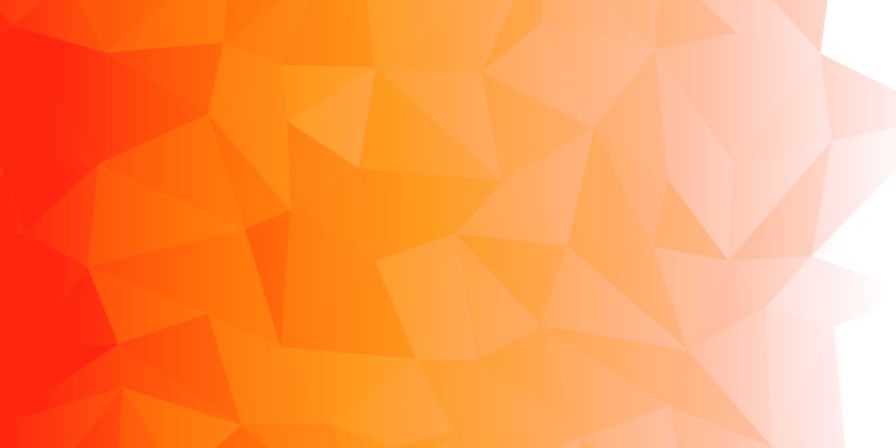
A Shadertoy shader for this background:

```glsl
// Low-poly backdrop running from red through amber and peach to white.
// A jittered lattice is split into triangles; each facet shows the same
// horizontal colour ramp, shifted by its own random and regional tone.

const float CELL = 0.2;

float hash(vec2 v) {
    return fract(sin(dot(v, vec2(127.1, 311.7))) * 4375.85);
}

// Lattice corner, moved off its regular place
vec2 corner(vec2 id) {
    vec2 jitter = vec2(hash(id), hash(id + 41.3)) - 0.5;
    return (id + 0.35 + 0.78 * jitter) * CELL;
}

float cross2(vec2 a, vec2 b) {
    return a.x * b.y - a.y * b.x;
}

float area(vec2 a, vec2 b, vec2 c) {
    return cross2(b - a, c - a);
}

// Signed distance to a line, positive on its left
float leftOf(vec2 p, vec2 a, vec2 b) {
    return cross2(b - a, p - a) / length(b - a);
}

vec3 blendStop(vec3 below, vec3 colour, float from, float to, float t) {
    return mix(below, colour, clamp((t - from) / (to - from), 0.0, 1.0));
}

// Colour ramp across the canvas, t = 0 left to 1 right
vec3 ramp(float t) {
    vec3 c = vec3(1.0, 0.15, 0.06);
    c = blendStop(c, vec3(1.0, 0.28, 0.05), 0.00, 0.09, t);
    c = blendStop(c, vec3(1.0, 0.46, 0.04), 0.09, 0.25, t);
    c = blendStop(c, vec3(1.0, 0.61, 0.13), 0.25, 0.44, t);
    c = blendStop(c, vec3(1.0, 0.67, 0.39), 0.44, 0.62, t);
    c = blendStop(c, vec3(1.0, 0.75, 0.64), 0.62, 0.79, t);
    c = blendStop(c, vec3(1.0, 0.90, 0.89), 0.79, 0.93, t);
    return blendStop(c, vec3(1.0), 0.93, 1.02, t);
}

// Soft round region used to lighten or deepen nearby facets
float region(vec2 p, vec2 centre, float radius) {
    vec2 q = (p - centre) / radius;
    return exp(-dot(q, q));
}

// Ramp shift of the facet with this centroid
float facetTone(vec2 c, float seed) {
    float tone = 0.11 * (seed - 0.5);
    tone += 0.08 * region(c, vec2(0.78, 0.78), 0.14);
    tone -= 0.07 * region(c, vec2(0.61, 0.40), 0.10);
    tone -= 0.09 * region(c, vec2(0.12, 0.73), 0.12);
    tone -= 0.08 * region(c, vec2(0.08, 0.20), 0.16);
    tone -= 0.06 * region(c, vec2(1.45, 0.50), 0.12);
    tone -= 0.06 * region(c, vec2(1.45, 0.15), 0.11);
    // White right margin, broken by a pink facet
    tone += 0.12 * smoothstep(1.86, 1.96, c.x);
    return tone - 0.16 * region(c, vec2(1.95, 0.70), 0.10);
}

// Adds one triangle as colour * coverage and coverage
void addFacet(inout vec4 sum, vec2 p, vec2 a, vec2 b, vec2 c, float seed, float pixel) {
    float inside = min(leftOf(p, a, b), min(leftOf(p, b, c), leftOf(p, c, a)));
    float coverage = clamp(0.5 + inside / pixel, 0.0, 1.0);
    float tone = facetTone((a + b + c) / 3.0, seed);
    sum += vec4(ramp(p.x * 0.5 + tone), 1.0) * coverage;
}

void mainImage(out vec4 fragColor, in vec2 fragCoord) {
    vec2 p = fragCoord / iResolution.xy * vec2(2.0, 1.0);
    float pixel = 1.2 / iResolution.y;
    vec2 base = floor(p / CELL - 0.35);
    vec4 sum = vec4(ramp(p.x * 0.5), 1.0) * 0.0001;

    for (int j = -1; j <= 1; j++) {
        for (int i = -1; i <= 1; i++) {
            vec2 id = base + vec2(i, j);
            vec2 a = corner(id);
            vec2 b = corner(id + vec2(1, 0));
            vec2 c = corner(id + vec2(1, 1));
            vec2 d = corner(id + vec2(0, 1));
            float seedA = hash(id + 7.7);
            float seedB = hash(id + 19.1);

            // Take the diagonal that gives the fuller pair of triangles
            float splitAC = min(area(a, b, c), area(a, c, d));
            float splitBD = min(area(a, b, d), area(b, c, d));
            if (splitAC > splitBD) {
                addFacet(sum, p, a, b, c, seedA, pixel);
                addFacet(sum, p, a, c, d, seedB, pixel);
            } else {
                addFacet(sum, p, a, b, d, seedA, pixel);
                addFacet(sum, p, b, c, d, seedB, pixel);
            }
        }
    }
    fragColor = vec4(sum.rgb / sum.a, 1.0);
}
```
